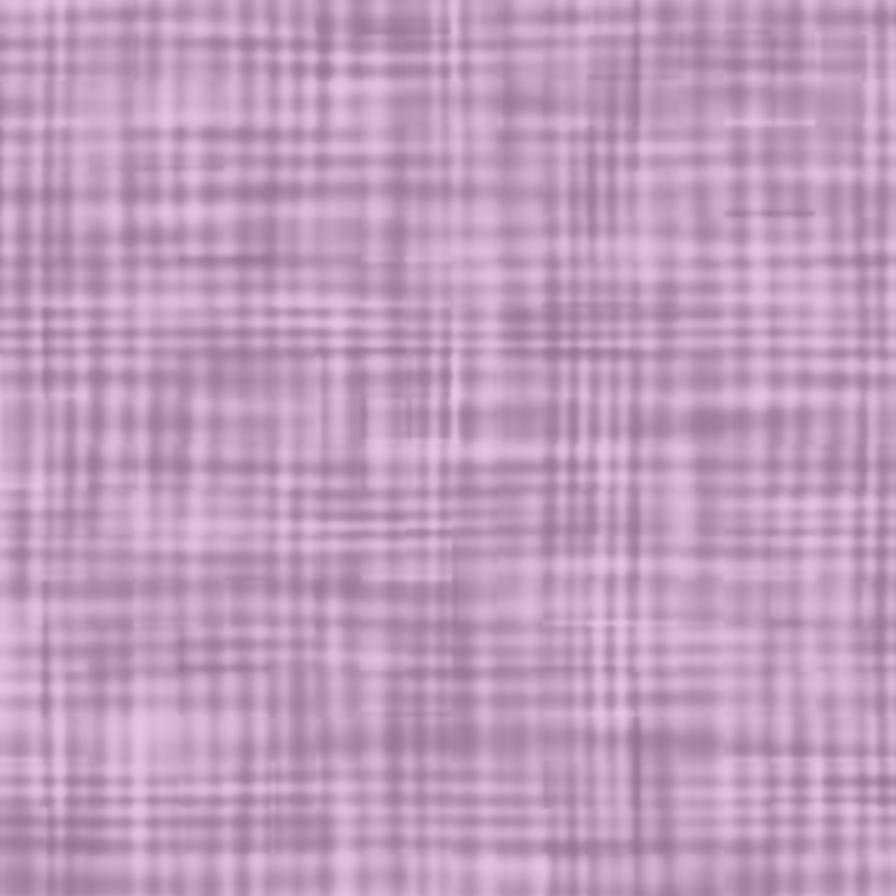
Write a Shadertoy shader that draws this texture.

```glsl
// Soft mauve woven cloth: uneven crossing threads with small blocky breaks.

vec2 hashGradient(vec2 p) {
    vec3 q = fract(p.xyx * vec3(0.1031, 0.1030, 0.0973));
    q += dot(q, q.yzx + 33.33);
    float angle = 6.2832 * fract((q.x + q.y) * q.z);
    return vec2(cos(angle), sin(angle));
}

float gradientNoise(vec2 p) {
    vec2 i = floor(p), f = fract(p);
    vec2 u = f * f * f * (f * (f * 6.0 - 15.0) + 10.0);
    float a = dot(hashGradient(i), f);
    float b = dot(hashGradient(i + vec2(1, 0)), f - vec2(1, 0));
    float c = dot(hashGradient(i + vec2(0, 1)), f - vec2(0, 1));
    float d = dot(hashGradient(i + vec2(1, 1)), f - vec2(1, 1));
    return mix(mix(a, b, u.x), mix(c, d, u.x), u.y);
}

// Staircase with softened risers, so threads change only between blocks
float softSteps(float t) {
    return floor(t) + smoothstep(0.86, 1.0, fract(t));
}

// Threads running along p.y, varying across p.x
float threads(vec2 p, float seed) {
    const float blocks = 19.7;
    float along = softSteps(p.y * blocks) / blocks;

    // Main ribs: straight, with uneven spacing and strength
    float drift = 1.5 * gradientNoise(vec2(p.x * 9.0, seed + 0.43));
    drift += 0.35 * gradientNoise(vec2(p.x * 8.0, along * 3.0) + seed);
    float strength = 0.62 + 0.8 * gradientNoise(vec2(p.x * 14.0, p.y * 5.0) + seed * 2.3);
    float ribs = strength * cos(6.2832 * (p.x * 31.0 + drift));

    // Broad bands and finer irregular fibres
    float bands = 1.0 * gradientNoise(vec2(p.x * 17.0, along * 2.5) + seed * 1.7);
    float fibres = 1.1 * gradientNoise(vec2(p.x * 48.0, along * 5.0) + seed * 3.1);

    // Short thin light or dark lines on some block borders
    float border = floor(p.x * blocks + 0.5);
    float offset = p.x * blocks - border;
    float mark = gradientNoise(vec2(border * 7.31 + 0.37, along * 5.0) + seed * 4.7);
    float lines = 4.0 * sign(mark) * max(abs(mark) - 0.16, 0.0) * exp(-offset * offset * 130.0);

    return ribs + bands + fibres + lines;
}

void mainImage(out vec4 fragColor, in vec2 fragCoord) {
    vec2 uv = fragCoord / iResolution.y;

    // Warp and weft add up to one shade, with soft blotches
    float shade = threads(uv, 11.7) + threads(uv.yx, 47.3);
    shade += 0.7 * gradientNoise(uv * 7.0 + 3.4);
    shade += 0.7 * gradientNoise(uv * 16.0 + 8.9);

    // Gently limit the deepest shadows and brightest threads
    shade = 2.4 * tanh(shade / 2.4);
    vec3 mauve = vec3(0.753, 0.613, 0.743);
    fragColor = vec4(mauve + 0.073 * shade, 1.0);
}
```
